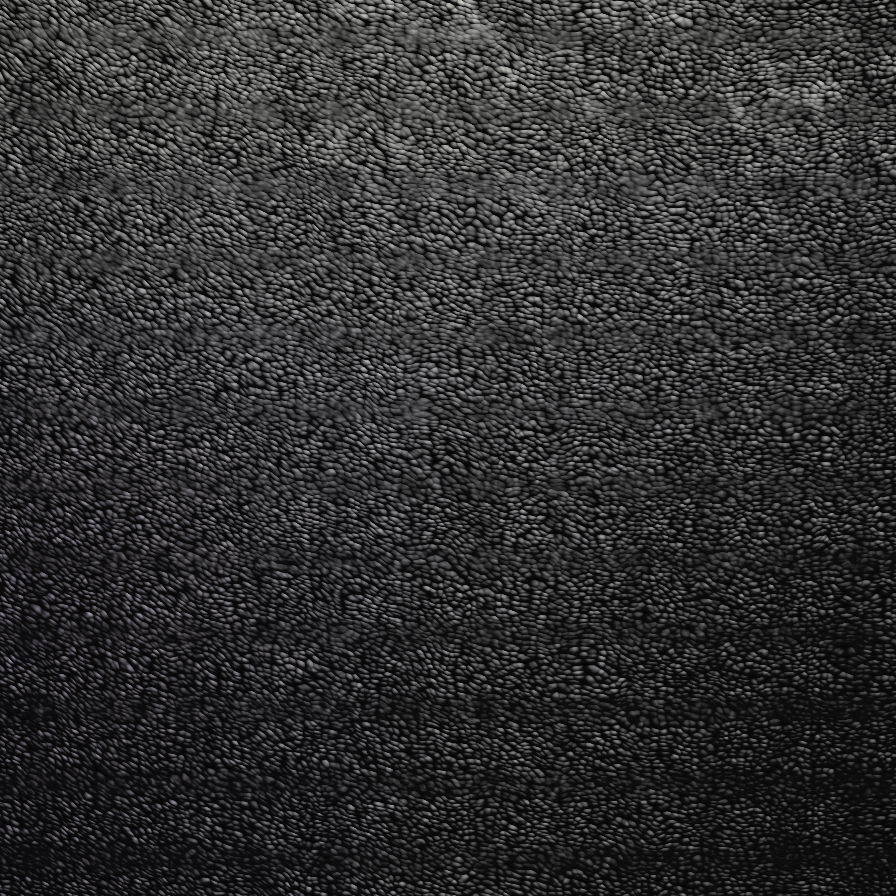
This texture is drawn by a WebGL 1 fragment shader. Its source:

```glsl
precision highp float;
// Black embossed leather under a soft overhead light: small, jittered pebbles
// with lit crowns and dark gaps, turned to fuzz in evenly spaced rows and
// columns, with worn highlights at the top and a fall into black below.
uniform vec2 u_resolution;

vec2 hash2(vec2 p) {
  vec3 q = fract(p.xyx * vec3(0.1031, 0.1030, 0.0973));
  q += dot(q, q.yzx + 33.33);
  return fract((q.xx + q.yz) * q.zy);
}

float noise(vec2 p) {
  vec2 cell = floor(p);
  vec2 f = fract(p);
  f = f * f * (3.0 - 2.0 * f);
  float low = mix(hash2(cell).x, hash2(cell + vec2(1.0, 0.0)).x, f.x);
  float high = mix(hash2(cell + vec2(0.0, 1.0)).x, hash2(cell + 1.0).x, f.x);
  return mix(low, high, f.y);
}

float fbm(vec2 p) {
  float sum = 0.0;
  float weight = 0.5;
  for (int i = 0; i < 4; i++) {
    sum += weight * noise(p);
    p = p * 2.03 + 17.3;
    weight *= 0.5;
  }
  return sum / 0.9375;
}

// Smooth cellular relief: lit slope, random tone per pebble, squared radius
vec3 pebbles(vec2 p) {
  vec2 cell = floor(p);
  vec2 f = fract(p);
  vec3 sum = vec3(0.0);
  float total = 0.0;
  for (int j = -1; j <= 1; j++) {
    for (int i = -1; i <= 1; i++) {
      vec2 offset = vec2(float(i), float(j));
      vec2 seed = hash2(cell + offset);
      vec2 d = f - offset - 0.08 - 0.84 * seed;
      float weight = exp(-13.0 * dot(d, d));
      float tone = fract(seed.x * 7.0 + seed.y * 5.0) - 0.5;
      sum += weight * vec3(d.y + 0.2 * d.x, tone, dot(d, d));
      total += weight;
    }
  }
  return sum / total;
}

// Soft stripe in the middle of every period
float stripe(float t) {
  return 1.0 - smoothstep(0.06, 0.26, abs(fract(t) - 0.5));
}

void main() {
  vec2 uv = gl_FragCoord.xy / u_resolution;

  // Grain slants down to the right on the left side and levels out on the right
  vec2 p = uv;
  p.y += 0.5 * uv.x - 0.27 * uv.x * uv.x;
  p += 0.011 * (vec2(noise(uv * 13.0), noise(uv * 18.0 + 40.0)) - 0.5);
  p += 0.004 * (vec2(noise(uv * 60.0 + 3.0), noise(uv * 64.0 + 9.0)) - 0.5);
  vec3 relief = pebbles(p * vec2(112.0, 192.0) + 20.0);
  float grain = 3.5 * relief.x + 1.1 * relief.y + 4.5 * (0.15 - relief.z);

  // Rows and fainter columns where the pebbles blur into upright fuzz
  float ragged = 0.6 + 0.7 * noise(uv * vec2(45.0, 20.0));
  float calm = 0.45 * stripe(uv.y * 12.0) * ragged + 0.2 * stripe(uv.x * 12.0);
  float fuzz = noise(uv * vec2(240.0, 160.0)) + noise(uv * vec2(180.0, 260.0) + 60.0) - 1.0;
  grain = grain * (1.0 - calm) + fuzz * (0.4 + 0.9 * calm);
  float contrast = mix(0.155, 0.165, uv.y);
  contrast *= 1.0 - 0.2 * smoothstep(0.6, 1.0, uv.x) * (1.0 - uv.y);

  // Broad light, strongest above the centre
  float light = mix(0.085, 0.31, smoothstep(-0.05, 0.95, uv.y));
  light -= 0.32 * pow(uv.x - 0.46, 2.0);
  light += 0.04 * (fbm(uv * 12.0) - 0.5);

  // Worn streaks and bright creases near the top
  vec2 along = vec2(uv.x * 0.55 - uv.y * 0.83, uv.x * 0.83 + uv.y * 0.55);
  float streak = fbm(along * vec2(18.0, 36.0) + 5.0);
  float top = smoothstep(0.55, 1.0, uv.y);
  light += top * 0.22 * (streak - 0.5);
  float crease = smoothstep(0.58, 0.78, streak) * smoothstep(0.35, 0.7, noise(uv * 56.0));
  light += 0.2 * crease * smoothstep(0.68, 0.95, uv.y) * smoothstep(0.1, 0.5, uv.x);

  float glint = max(grain, 0.0);
  float value = light + contrast * grain + 0.045 * glint * glint;
  value = max(value, 0.045 + 0.06 * (value + 0.1));
  // Bright peaks roll off instead of clipping
  float peak = max(value - 0.45, 0.0);
  value = min(value, 0.45) + peak / (1.0 + 1.3 * peak);

  // Warm gray at the top, a violet cast at the lower left
  float violet = (1.0 - smoothstep(0.0, 0.55, uv.x)) * (1.0 - smoothstep(0.3, 0.75, uv.y));
  vec3 tint = mix(vec3(1.0, 0.99, 1.0), vec3(1.01, 1.01, 0.98), top);
  tint = mix(tint, vec3(1.0, 0.95, 1.06), violet);
  gl_FragColor = vec4(value * tint + vec3(0.0, 0.0, 0.003), 1.0);
}
```
